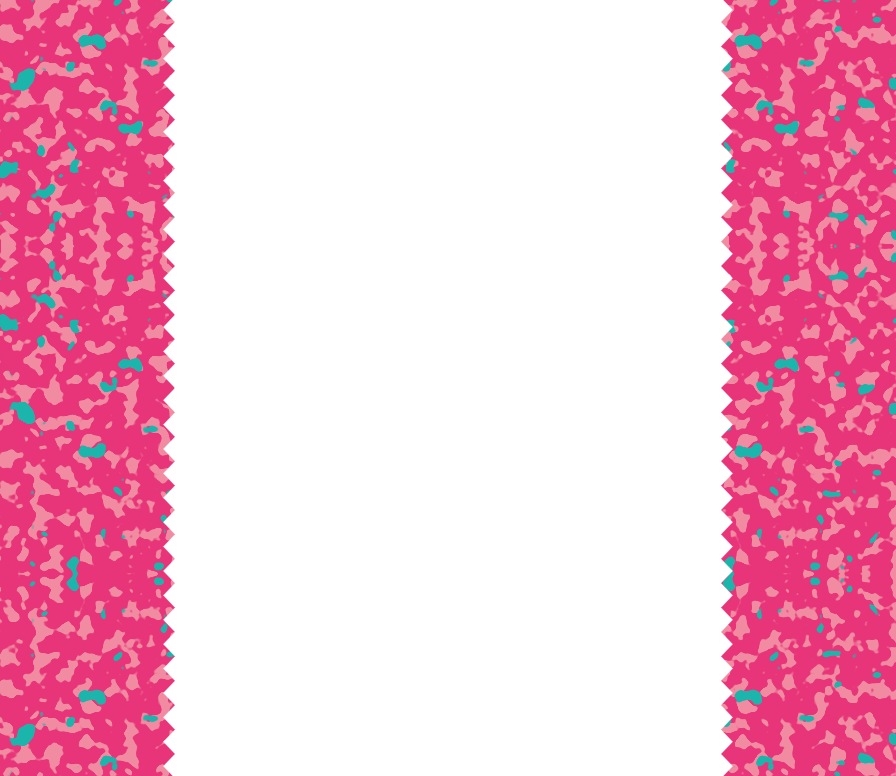
A WebGL 1 fragment shader for this background:

```glsl
precision highp float;

uniform vec2 u_resolution;

// All lengths are fractions of the canvas height.
const float ASPECT = 1.1532;

const vec3 PAPER = vec3(1.0);
const vec3 MAGENTA = vec3(0.91, 0.205, 0.475);
const vec3 ROSE = vec3(0.945, 0.545, 0.632);
const vec3 TEAL = vec3(0.11, 0.71, 0.67);

// Zigzag edges of the central panel
const float PANEL_HALF_WIDTH = 0.3515;
const float TOOTH_DEPTH = 0.015;
const float TOOTH_PERIOD = 0.03144;
const float TOOTH_TIP_Y = 0.9716;

// The speckle repeats sideways and mirrors vertically.
const float TILE_WIDTH = 0.8445;
const float MIRROR_Y = 0.2605;
const float MIRROR_SPAN = 0.4222;

const float ROSE_SCALE = 50.0;
const float ROSE_LEVEL = 0.115;
const float TEAL_SCALE = 36.0;
const float TEAL_LEVEL = 0.34;
const vec2 TEAL_CLUSTER = vec2(0.030, 0.223);
const float CLUSTER_RADIUS = 0.014;
const float CLUSTER_BOOST = 0.42;

// Random gradient with components in -1..1
vec2 hashGradient(vec2 cell) {
    vec3 q = fract(cell.xyx * vec3(0.1031, 0.1030, 0.0973));
    q += dot(q, q.yzx + 33.33);
    return 2.0 * fract((q.xx + q.yz) * q.zy) - 1.0;
}

float gradientNoise(vec2 p) {
    vec2 cell = floor(p);
    vec2 f = p - cell;
    vec2 blend = f * f * (3.0 - 2.0 * f);
    vec2 e = vec2(1.0, 0.0);
    float a = dot(hashGradient(cell), f);
    float b = dot(hashGradient(cell + e.xy), f - e.xy);
    float c = dot(hashGradient(cell + e.yx), f - e.yx);
    float d = dot(hashGradient(cell + e.xx), f - e.xx);
    return mix(mix(a, b, blend.x), mix(c, d, blend.x), blend.y);
}

// Coarse shapes with ragged outlines
float raggedNoise(vec2 p) {
    return gradientNoise(p) + 0.5 * gradientNoise(p * 2.1 + 17.3);
}

float cover(float value, float halfWidth) {
    return smoothstep(-halfWidth, halfWidth, value);
}

vec3 speckle(vec2 p, float pixel) {
    vec2 tile = vec2(mod(p.x, TILE_WIDTH),
                     abs(mod(p.y - MIRROR_Y, 2.0 * MIRROR_SPAN) - MIRROR_SPAN));

    float rose = raggedNoise(tile * ROSE_SCALE + 40.0) - ROSE_LEVEL;
    vec3 color = mix(MAGENTA, ROSE, cover(rose, 0.6 * ROSE_SCALE * pixel));

    // Sparse flecks, gathered into one larger cluster
    vec2 offset = (tile - TEAL_CLUSTER) / CLUSTER_RADIUS;
    float teal = raggedNoise(tile * TEAL_SCALE + 211.0) - TEAL_LEVEL;
    teal += CLUSTER_BOOST * exp(-dot(offset, offset));
    return mix(color, TEAL, cover(teal, 0.6 * TEAL_SCALE * pixel));
}

void main() {
    float pixel = 1.0 / u_resolution.y;
    vec2 p = gl_FragCoord.xy / u_resolution * vec2(ASPECT, 1.0);

    // Triangle wave: 0 at each outer valley of the strip, 1 at its notch
    float tooth = 2.0 * abs(fract((p.y - TOOTH_TIP_Y) / TOOTH_PERIOD + 0.5) - 0.5);
    float fromCenter = abs(p.x - 0.5 * ASPECT);
    float edge = (fromCenter - PANEL_HALF_WIDTH - TOOTH_DEPTH * tooth) * 0.707;

    vec3 color = mix(PAPER, speckle(p, pixel), cover(edge, 0.7 * pixel));
    gl_FragColor = vec4(color, 1.0);
}
```
